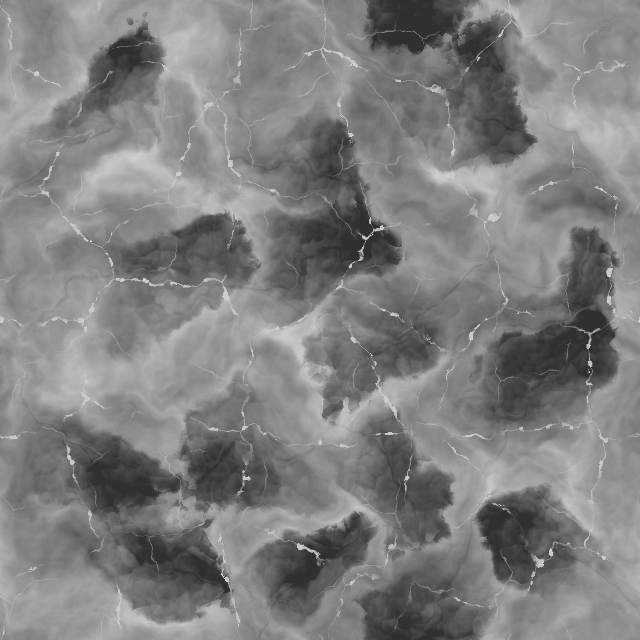
Write a Shadertoy shader that draws this texture.

```glsl
// Tiling grey cave rock: chipped hollows, silky pale ridges and thin broken mineral veins.

const vec2 ORIGIN = vec2(0.235, 0.297);      // keeps lattice lines off the canvas border
const vec2 OCTAVE_SHIFT = vec2(0.137, 0.291); // staggers the noise lattices
const float PIT_CELLS = 4.0;      // hollows per side
const float CHIP_CELLS = 38.0;    // coarse chips per side
const float FLAKE_CELLS = 83.0;   // fine flakes per side
const float CRUMB_CELLS = 130.0;  // vein crumbs per side
const float VEIN_CELLS = 5.0;     // main vein mesh
const float THREAD_CELLS = 8.0;   // faint vein mesh
const vec2 PIT_RADII = vec2(0.78, 0.37);
const float BASE_TONE = 0.505;
const float PIT_DARKNESS = 0.30;
const float RIDGE_LIGHT = 0.13;
const float VEIN_TONE = 0.80;

// Wraps at cell middles, so rounding cannot break the period
vec2 hash2(vec2 cell, float period, float seed) {
    vec2 c = floor(mod(cell + 0.5, period)) + seed;
    vec3 q = fract(c.xyx * vec3(0.1031, 0.1030, 0.0973));
    q += dot(q, q.yzx + 33.33);
    return fract((q.xx + q.yz) * q.zy);
}

float gradientAt(vec2 cell, vec2 f, vec2 corner, float period) {
    float a = 6.2832 * hash2(cell + corner, period, 3.0 + period).x;
    return dot(vec2(cos(a), sin(a)), f - corner);
}

// Wrapping gradient noise, about -0.7 to 0.7
float noise(vec2 p, float period) {
    p *= period;
    vec2 c = floor(p), f = p - c;
    vec2 s = f * f * f * (f * (f * 6.0 - 15.0) + 10.0);
    vec2 e = vec2(1.0, 0.0);
    return mix(mix(gradientAt(c, f, e.yy, period), gradientAt(c, f, e.xy, period), s.x),
               mix(gradientAt(c, f, e.yx, period), gradientAt(c, f, e.xx, period), s.x), s.y);
}

float fbm(vec2 p, float period) {
    float sum = 0.0, amp = 1.0;
    for (int i = 0; i < 4; i++) {
        sum += amp * noise(p, period);
        p += OCTAVE_SHIFT;
        amp *= 0.5;
        period *= 2.0;
    }
    return sum;
}

// Wrapping cells: x border distance in canvas units, y cell id, zw offset from centre
vec4 cells(vec2 p, float n, float seed) {
    p *= n;
    vec2 base = floor(p), nearest = vec2(0.0), home = base;
    float best = 9.0, border = 9.0;
    for (int k = 0; k < 9; k++) {
        vec2 c = base + vec2(k % 3 - 1, k / 3 - 1);
        vec2 r = c + 0.1 + 0.8 * hash2(c, n, seed) - p;
        if (dot(r, r) < best) { best = dot(r, r); nearest = r; home = c; }
    }
    for (int k = 0; k < 25; k++) {
        vec2 c = home + vec2(k % 5 - 2, k / 5 - 2);
        vec2 r = c + 0.1 + 0.8 * hash2(c, n, seed) - p, d = r - nearest;
        if (dot(d, d) > 1e-4) border = min(border, dot(0.5 * (r + nearest), normalize(d)));
    }
    return vec4(border / n, hash2(home, n, seed + 19.0).x, nearest);
}

// Tilted shade of one chip, lit from above and softened at its border
float facet(vec4 cell, float px) {
    float tilt = dot(cell.zw, vec2(0.35, -0.95));
    return (0.8 * (cell.y - 0.5) + 0.6 * tilt) * smoothstep(0.0, 0.0015 + px, cell.x);
}

// Scattered hollows with a dark core near one end: x depth, y pale rim, z fissure
vec3 pits(vec2 p, float ragged) {
    p *= PIT_CELLS;
    vec2 base = floor(p);
    vec3 result = vec3(0.0);
    for (int k = 0; k < 9; k++) {
        vec2 c = base + vec2(k % 3 - 1, k / 3 - 1);
        vec2 h = hash2(c, PIT_CELLS, 41.0), t = hash2(c, PIT_CELLS, 67.0);
        float a = 2.2 * (t.x - 0.5) + (t.y > 0.6 ? 3.1416 : 0.0);
        vec2 axis = vec2(cos(a), sin(a)), q = p - c - 0.2 - 0.6 * h;
        vec2 local = vec2(dot(q, axis), dot(q, vec2(-axis.y, axis.x)));
        local /= PIT_RADII * mix(0.75, 1.05, fract(h.x * 5.7 + t.y));
        float r = length(local) + ragged;
        float head = smoothstep(-1.0, 0.7, local.x);
        float inside = smoothstep(1.0, mix(0.45, 0.84, head), r);
        float core = smoothstep(0.85, 0.1, length(local - vec2(0.5, 0.15)) + ragged);
        float depth = inside * (0.50 * head + 0.55 * core) * mix(0.75, 1.1, h.y);
        float rim = head * smoothstep(1.35, 0.95, r) * (1.0 - inside);
        float fissure = smoothstep(0.06, 0.0, abs(local.y)) * smoothstep(1.3, 0.5, r);
        result = max(result, vec3(depth, rim, fissure));
    }
    return result;
}

// Broken line whose width changes from crumb to crumb
float vein(float border, float crumb, float gaps, float px) {
    float width = 0.0002 + 0.004 * pow(crumb, 5.0);
    return smoothstep(width + px, width - 0.5 * px, border) * smoothstep(-0.15, 0.2, gaps);
}

void mainImage(out vec4 fragColor, in vec2 fragCoord) {
    vec2 p = fragCoord / iResolution.xy + ORIGIN;
    float px = 1.0 / iResolution.y;

    // Bent coordinates
    vec2 sway = vec2(fbm(p, 5.0), fbm(p + vec2(0.37, 0.61), 5.0));
    vec2 jag = vec2(fbm(p, 26.0), fbm(p + vec2(0.53, 0.29), 26.0));
    vec2 bent = p + 0.08 * sway;

    // Chipped surface and hollows
    vec4 chip = cells(p + 0.012 * jag + 0.02 * sway, CHIP_CELLS, 5.0);
    vec4 flake = cells(p + 0.008 * jag, FLAKE_CELLS, 11.0);
    float chips = 0.7 * facet(chip, px) + 0.5 * facet(flake, px);
    vec3 pit = pits(bent + 0.008 * jag, 0.09 * (chip.y - 0.5) + 0.07 * (flake.y - 0.5));

    // Broad light, ridges and silky creases
    float ridge = pow(1.0 - min(1.0, 2.2 * abs(noise(bent + 0.03 * sway.yx, 4.0))), 3.0);
    float crease = 0.25 - abs(fbm(p + 0.12 * sway, 6.0));
    float tone = BASE_TONE + 0.17 * fbm(bent, 3.0) + 0.22 * crease;
    tone += (RIDGE_LIGHT * ridge + 0.08 * pit.y) * (1.0 - min(pit.x, 1.0));
    tone -= PIT_DARKNESS * pit.x + 0.05 * pit.z;
    tone += chips * (0.045 + 0.065 * smoothstep(0.05, 0.5, pit.x));
    tone += 0.045 * fbm(p + 0.05 * sway, 36.0);

    // Mineral veins
    vec2 path = p + 0.03 * sway + 0.011 * jag;
    float crumb = cells(p + 0.006 * jag, CRUMB_CELLS, 53.0).y;
    float gaps = noise(p, 15.0);
    float main = vein(cells(path, VEIN_CELLS, 23.0).x, crumb, gaps + 0.08, px);
    float thread = vein(cells(path, THREAD_CELLS, 31.0).x, 0.75 * crumb, -gaps - 0.08, px);
    float mineral = max(main * (0.5 + 0.5 * crumb), 0.5 * thread);
    tone = mix(max(tone, 0.19), VEIN_TONE, mineral);

    fragColor = vec4(vec3(clamp(tone, 0.0, 1.0)), 1.0);
}
```
